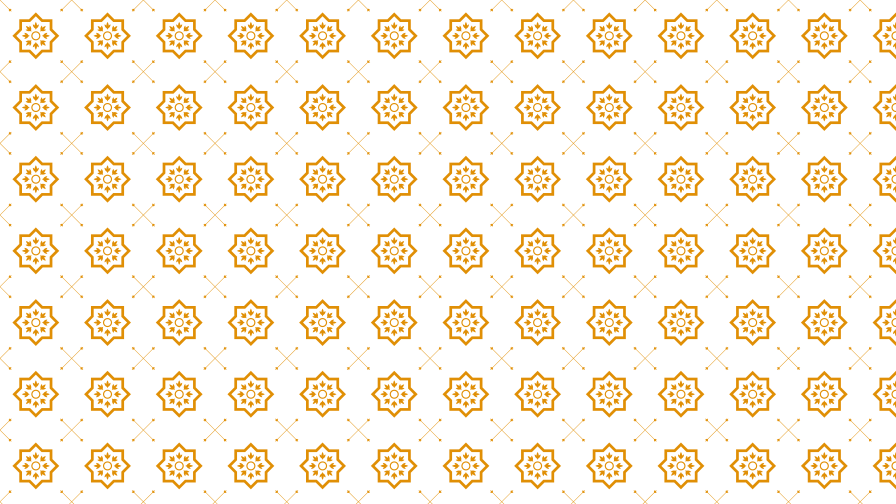
Give the GLSL for this pattern, as a WebGL 1 fragment shader.

```glsl
precision highp float;

uniform vec2 u_resolution;

mat2 rotation(float angle) {
  float c = cos(angle), s = sin(angle);
  return mat2(c, -s, s, c);
}

float squareDistance(vec2 p) {
  return max(abs(p.x), abs(p.y));
}

// Pointed lens lying along x
float leaf(vec2 p, float halfLength, float halfWidth) {
  float radius = (halfLength * halfLength + halfWidth * halfWidth) / (2.0 * halfWidth);
  return length(vec2(p.x, abs(p.y) + radius - halfWidth)) - radius;
}

// Three-leaved bud growing along x from the origin
float bud(vec2 p) {
  p.y = abs(p.y);
  float middle = leaf(p - vec2(0.054, 0.0), 0.054, 0.016);
  float side = leaf(rotation(0.6) * (p - vec2(0.044, 0.021)), 0.036, 0.012);
  return min(middle, side);
}

// Eight-pointed outline from two overlaid squares
float starOutline(vec2 p) {
  float star = min(squareDistance(p), squareDistance(rotation(0.785398) * p));
  return abs(star - 0.212) - 0.019;
}

// Central ring with eight buds around it
float rosette(vec2 p) {
  float ring = abs(length(p) - 0.055) - 0.008;
  float sector = 0.785398;
  float angle = mod(atan(p.y, p.x) + 0.5 * sector, sector) - 0.5 * sector;
  vec2 folded = length(p) * vec2(cos(angle), sin(angle));
  return min(ring, bud(folded - vec2(0.086, 0.0)));
}

// Fine diagonal cross tipped with small buds
float cornerCross(vec2 p) {
  p = abs(p);
  vec2 diagonal = vec2(p.x + p.y, p.y - p.x) * 0.707107;
  float line = max(abs(diagonal.y) - 0.003, diagonal.x - 0.18);
  float tip = 0.5 * bud((diagonal - vec2(0.172, 0.0)) / 0.5);
  return min(line, tip);
}

float ornament(vec2 grid) {
  vec2 cell = fract(grid) - 0.5;
  vec2 corner = fract(grid + 0.5) - 0.5;
  return min(min(starOutline(cell), rosette(cell)), cornerCross(corner));
}

void main() {
  float pixel = 12.5 / u_resolution.x;
  vec2 fromTop = vec2(gl_FragCoord.x, u_resolution.y - gl_FragCoord.y);

  // Average a 4 by 4 grid of samples inside the pixel
  float ink = 0.0;
  for (int j = 0; j < 4; j++) {
    for (int i = 0; i < 4; i++) {
      vec2 offset = (vec2(float(i), float(j)) - 1.5) / 4.0;
      float d = ornament((fromTop + offset) * pixel);
      ink += clamp(0.5 - 4.0 * d / pixel, 0.0, 1.0) / 16.0;
    }
  }

  gl_FragColor = vec4(mix(vec3(1.0), vec3(0.88, 0.56, 0.02), ink), 1.0);
}
```
